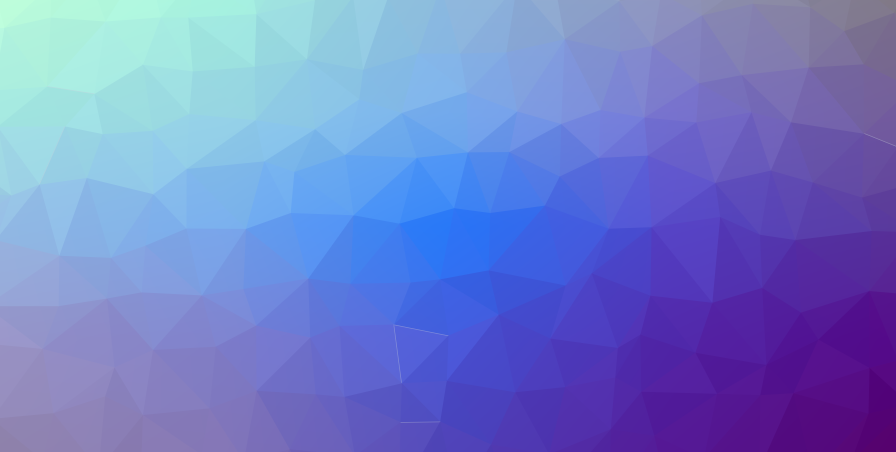
Give the GLSL for this background, as a Shadertoy shader.

```glsl
// Low-poly backdrop: jittered triangle facets over a mint, blue and violet gradient.

const vec2 CELL = vec2(0.1115, 0.122); // mesh spacing in canvas heights
const float JITTER = 0.31;
const float TONE_SPREAD = 0.035;

float hash(vec2 p) {
    return fract(sin(dot(p, vec2(127.1, 311.7))) * 43758.5453);
}

// Blends five evenly spaced colours, t from 0 to 4
vec3 ramp(vec3 a, vec3 b, vec3 c, vec3 d, vec3 e, float t) {
    vec3 col = mix(a, b, clamp(t, 0.0, 1.0));
    col = mix(col, c, clamp(t - 1.0, 0.0, 1.0));
    col = mix(col, d, clamp(t - 2.0, 0.0, 1.0));
    return mix(col, e, clamp(t - 3.0, 0.0, 1.0));
}

// Smooth colour field: five horizontal ramps blended from bottom to top
vec3 backdrop(vec2 uv) {
    vec2 t = clamp(uv, 0.0, 1.0) * 4.0;
    vec3 bottom = ramp(vec3(0.57, 0.52, 0.68), vec3(0.51, 0.45, 0.70),
        vec3(0.30, 0.26, 0.72), vec3(0.33, 0.09, 0.58), vec3(0.33, 0.00, 0.42), t.x);
    vec3 lower = ramp(vec3(0.60, 0.58, 0.78), vec3(0.50, 0.50, 0.80),
        vec3(0.28, 0.35, 0.86), vec3(0.32, 0.15, 0.66), vec3(0.33, 0.03, 0.53), t.x);
    vec3 middle = ramp(vec3(0.59, 0.74, 0.90), vec3(0.46, 0.67, 0.94),
        vec3(0.13, 0.47, 0.98), vec3(0.33, 0.28, 0.80), vec3(0.34, 0.21, 0.60), t.x);
    vec3 upper = ramp(vec3(0.64, 0.91, 0.88), vec3(0.60, 0.84, 0.90),
        vec3(0.47, 0.68, 0.93), vec3(0.47, 0.45, 0.82), vec3(0.44, 0.35, 0.60), t.x);
    vec3 top = ramp(vec3(0.75, 1.00, 0.86), vec3(0.64, 0.94, 0.87),
        vec3(0.56, 0.73, 0.87), vec3(0.56, 0.58, 0.73), vec3(0.50, 0.47, 0.52), t.x);
    return ramp(bottom, lower, middle, upper, top, t.y);
}

// Vertical bend of the mesh rows, in cells
float rowBend(float column) {
    return 0.3 * cos(6.2832 * (column * CELL.x * 0.5 - 0.52));
}

vec2 meshVertex(vec2 id) {
    vec2 offset = vec2(hash(id), hash(id + 47.3)) * 2.0 - 1.0;
    return (id + vec2(0.0, rowBend(id.x)) + JITTER * offset) * CELL;
}

// Signed distance to a line, positive on its left side
float edgeDistance(vec2 p, vec2 a, vec2 b) {
    vec2 d = normalize(b - a);
    return d.x * (p.y - a.y) - d.y * (p.x - a.x);
}

// Flat counterclockwise triangle: coverage-weighted colour, weight in alpha
vec4 facet(vec2 p, vec2 a, vec2 b, vec2 c, float aspect, float pixel) {
    float ab = edgeDistance(p, a, b);
    float inside = min(ab, min(edgeDistance(p, b, c), edgeDistance(p, c, a)));
    float coverage = clamp(inside / pixel + 0.5, 0.0, 1.0);
    if (coverage <= 0.0) return vec4(0.0);

    vec2 centre = (a + b + c) / 3.0;
    float seed = hash(centre);
    vec3 col = backdrop(centre / vec2(aspect, 1.0)) + (seed - 0.5) * TONE_SPREAD;
    col = mix(col, backdrop(p / vec2(aspect, 1.0)), 0.25);

    // A few facets carry a pale hairline on one edge
    float hairline = step(0.98, seed) * (1.0 - smoothstep(0.0, 0.003, abs(ab)));
    col = mix(col, vec3(0.75, 0.78, 0.85), 0.4 * hairline);
    return vec4(col, 1.0) * coverage;
}

void mainImage(out vec4 fragColor, in vec2 fragCoord) {
    float pixel = 1.0 / iResolution.y;
    float aspect = iResolution.x * pixel;
    vec2 p = fragCoord * pixel;
    vec2 grid = p / CELL;
    vec2 home = floor(grid - vec2(0.0, rowBend(grid.x)));

    // Split each nearby quad along its shorter diagonal
    vec4 sum = vec4(0.0);
    for (int y = -1; y <= 1; y++) {
        for (int x = -1; x <= 1; x++) {
            vec2 id = home + vec2(x, y);
            vec2 a = meshVertex(id);
            vec2 b = meshVertex(id + vec2(1.0, 0.0));
            vec2 c = meshVertex(id + vec2(1.0, 1.0));
            vec2 d = meshVertex(id + vec2(0.0, 1.0));
            if (distance(a, c) < distance(b, d)) {
                sum += facet(p, a, b, c, aspect, pixel) + facet(p, c, d, a, aspect, pixel);
            } else {
                sum += facet(p, a, b, d, aspect, pixel) + facet(p, b, c, d, aspect, pixel);
            }
        }
    }
    fragColor = vec4(sum.rgb / max(sum.a, 0.0001), 1.0);
}
```
